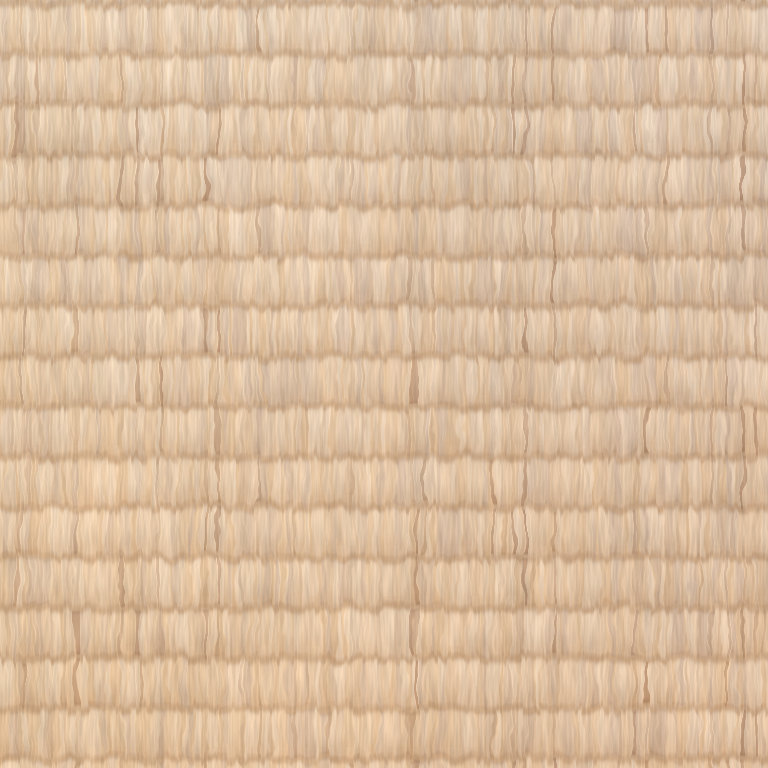
Reproduce this texture procedurally as a WebGL 1 fragment shader.

```glsl
precision highp float;
// Woven rush mat: about fifteen horizontal ribs of fine upright straws.
// Each straw gets a hashed tone per rib; ragged, shaded seams divide the ribs,
// and gradient noise adds fibre grain, uneven seams and broad discolouration.
uniform vec2 u_resolution;

float hash(vec2 p) {
  return fract(sin(dot(p, vec2(127.1, 311.7))) * 4375.85);
}

vec2 gradient(vec2 cell) {
  float angle = 6.2832 * hash(cell);
  return vec2(cos(angle), sin(angle));
}

float gradientNoise(vec2 p) {
  vec2 i = floor(p), f = fract(p);
  vec2 w = f * f * f * (f * (f * 6.0 - 15.0) + 10.0);
  vec2 e = vec2(1.0, 0.0);
  float low = mix(dot(gradient(i), f), dot(gradient(i + e.xy), f - e.xy), w.x);
  float high = mix(dot(gradient(i + e.yx), f - e.yx),
                   dot(gradient(i + e.xx), f - e.xx), w.x);
  return mix(low, high, w.y);
}

// Hash that is flat across each straw and blends softly into the next one
float strawTone(float x, float seed) {
  float id = floor(x);
  return mix(hash(vec2(id, seed)), hash(vec2(id + 1.0, seed)),
             smoothstep(0.25, 0.75, fract(x)));
}

void main() {
  vec2 p = gl_FragCoord.xy / u_resolution;

  // Straws lean and vary in width
  float straw = p.x * 190.0 + 1.3 * gradientNoise(p * vec2(70.0, 22.0))
              + 0.5 * gradientNoise(p * vec2(110.0, 60.0));

  // Ribs counted downward, with a wavy seam and ragged straw tips
  float ribPos = (0.9945 - p.y) / 0.0655
               + 0.10 * gradientNoise(vec2(p.x * 24.0, p.y * 15.0))
               + 0.13 * (strawTone(straw, 3.0 + floor(p.y * 15.27 + 0.58)) - 0.5);
  float rib = floor(ribPos);
  float f = fract(ribPos);
  float body = smoothstep(0.0, 0.08, f) * smoothstep(1.0, 0.93, f);

  // Straw colours: honey to pale, some greyed, a few dark brown
  float paleness = strawTone(straw, rib + 41.0);
  float greyness = strawTone(straw * 0.7, rib + 83.0);
  float column = strawTone(straw, 7.0);
  float brownness = 0.65 * column + 0.35 * strawTone(straw, rib + 19.0);
  vec3 color = mix(vec3(0.885, 0.765, 0.63), vec3(0.925, 0.84, 0.745),
                   mix(0.5, paleness, 0.25 + 0.75 * body));
  color = mix(color, vec3(0.83, 0.735, 0.655),
              0.65 * body * smoothstep(0.55, 1.0, greyness));
  color = mix(color, vec3(0.75, 0.60, 0.48),
              0.75 * body * smoothstep(0.77, 0.96, brownness));

  // Gaps between straws and lengthwise fibre grain
  float gap = smoothstep(0.25, 0.5, abs(fract(straw + 0.5) - 0.5));
  color *= 1.0 - 0.035 * (1.0 - gap) * (0.4 + column);
  color *= 1.0 + 0.09 * gradientNoise(p * vec2(290.0, 28.0))
               + 0.05 * gradientNoise(p * vec2(45.0, 7.0));

  // Rounded rib: bright shoulder, darker foot, narrow shadow at the seam
  float foot = smoothstep(0.45, 1.0, f);
  float seam = 1.0 - smoothstep(0.0, 0.13, min(f, 1.0 - f));
  float seamDepth = 0.85 + 0.5 * gradientNoise(p * vec2(38.0, 15.0));
  float shoulder = smoothstep(0.05, 0.2, f) * (1.0 - smoothstep(0.2, 0.65, f));
  color *= 1.0 + 0.025 * shoulder;
  color *= mix(vec3(1.0), vec3(0.955, 0.93, 0.905), foot * smoothstep(1.0, 0.9, f));
  color *= mix(vec3(1.0), vec3(0.885, 0.835, 0.785), seam * seamDepth);

  // Warmer toward the bottom, greyer toward the right, faint blotches
  color *= mix(vec3(1.0, 0.975, 0.945), vec3(1.0, 1.01, 1.025), p.y);
  color *= mix(vec3(1.01, 1.01, 1.0), vec3(0.98, 0.975, 0.98), p.x);
  color *= 1.0 + 0.03 * gradientNoise(p * 4.0 + 9.0);

  gl_FragColor = vec4(clamp(color, 0.0, 1.0), 1.0);
}
```
